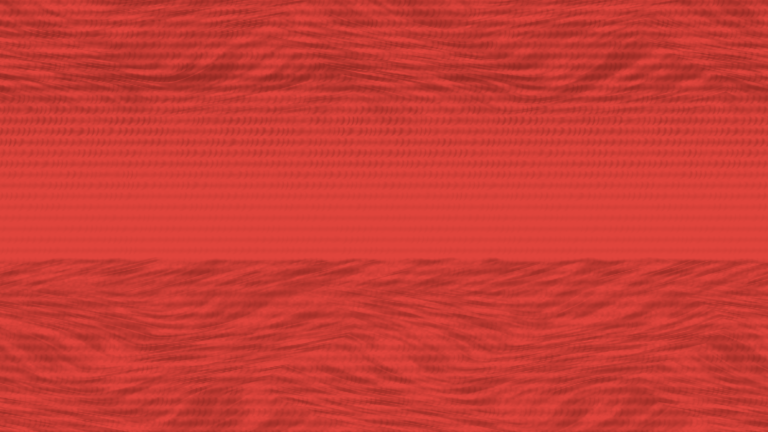
A Shadertoy shader for this texture:

```glsl
// Red woven cloth: fine horizontal rows crossed by short feathery streaks.
// Stretched value noise is folded into chevrons and parted by light threads,
// leaving a calm middle band; thin stitch marks fill the rows around it.

#define ROWS 40.0
#define STITCHES 70.0
#define STREAK_FREQ vec2(10.0, 92.0)
#define FOLD_X 1.15
#define FOLD_PERIOD 0.86
#define FOLD_SLOPE 0.27
#define CALM_TOP 0.52
#define CALM_BOTTOM 0.602
#define CLOTH vec3(0.880, 0.268, 0.236)
#define SHADE vec3(0.540, 0.150, 0.122)

const float TAU = 6.2831853;

float hash(vec2 cell) {
    uvec2 q = uvec2(ivec2(cell)) * uvec2(1597334673u, 3812015801u);
    uint n = (q.x ^ q.y) * 1597334673u;
    n = (n ^ (n >> 15)) * 2246822519u;
    return float((n ^ (n >> 13)) >> 8) / 16777216.0;
}

float noise(vec2 p) {
    vec2 cell = floor(p), f = fract(p);
    f = f * f * (3.0 - 2.0 * f);
    float low = mix(hash(cell), hash(cell + vec2(1, 0)), f.x);
    float high = mix(hash(cell + vec2(0, 1)), hash(cell + vec2(1, 1)), f.x);
    return mix(low, high, f.y);
}

float bump(float x, float center, float width) {
    float k = (x - center) / width;
    return exp(-k * k);
}

// Dark fibres along a given height offset, parted by thin light threads.
float streaks(vec2 p, float bend) {
    vec2 q = vec2(p.x, p.y + bend) * STREAK_FREQ;
    float fibre = 0.50 * noise(q);
    fibre += 0.30 * noise(q * vec2(1.9, 1.6) + 17.0);
    fibre += 0.20 * noise(q * vec2(3.6, 2.2) + 41.0);
    float thread = abs(2.0 * noise(q * vec2(0.9, 1.1) + 73.0) - 1.0);
    return smoothstep(0.24, 0.76, fibre) * (0.55 + 0.6 * smoothstep(0.0, 0.45, thread));
}

// Chevron fibres, giving way to fibres that all rise to the right.
float feathers(vec2 p) {
    float x = p.x - FOLD_X + 0.10 * sin(p.y * 23.0);
    float fold = abs(fract(x / FOLD_PERIOD + 0.5) - 0.5) * FOLD_PERIOD;
    float wander = 0.008 * noise(vec2(p.x * 6.0, p.y * 12.0));
    float chevron = streaks(p, FOLD_SLOPE * sqrt(fold * fold + 0.001) + wander);
    float rising = streaks(p + vec2(5.0, 0.0), FOLD_SLOPE * p.x + wander);
    return mix(chevron, rising, bump(p.y, 0.635, 0.05));
}

// Thin curved stitches, spaced unevenly and worn differently in each row.
float stitches(vec2 p, float row) {
    float index = floor(row), across = fract(row) - 0.5;
    float curve = 1.5 * across * across + 0.5 * across;
    float jitter = 1.1 * noise(vec2(p.x * 25.0, index * 5.0 + 2.0));
    float wave = 0.5 + 0.5 * cos(TAU * (p.x * STITCHES + curve + jitter + hash(vec2(index, 7.0))));
    float wear = noise(vec2(p.x * 30.0, index * 3.0 + 5.0));
    return wave * wave * smoothstep(0.5, 0.25, abs(across)) * (0.25 + 0.75 * wear);
}

void mainImage(out vec4 fragColor, in vec2 fragCoord) {
    vec2 p = fragCoord / iResolution.y;
    p.y = 1.0 - p.y; // depth below the top edge

    // Rows of the weave, each worn into dashes
    float row = p.y * ROWS + 0.3;
    float rowLine = 0.5 + 0.5 * cos(TAU * (row - 0.5));
    float rowTone = hash(vec2(floor(row), 23.0));
    float dash = noise(vec2(p.x * 12.0, floor(row) * 7.0 + 3.0));

    // Upper cloth fades slowly; lower cloth starts at a ragged edge
    float ragged = 0.012 * (noise(vec2(p.x * 22.0, 3.0)) - 0.5);
    float lower = smoothstep(CALM_BOTTOM - 0.004, CALM_BOTTOM + 0.006, p.y + ragged);
    float upper = 1.0 - smoothstep(0.19, 0.31, p.y);
    float fade = 1.0 - smoothstep(0.20, CALM_TOP, p.y);
    float foot = smoothstep(0.74, 0.84, p.y);

    // Denser and lighter bands
    float heavy = bump(p.y, 0.178, 0.04);
    float density = upper * (0.50 + 0.40 * heavy)
                  + lower * (0.60 + 0.12 * bump(p.y, 0.63, 0.03) - 0.06 * foot);

    // Fibres lightly gated by rows, then row lines, dashes and stitches
    float fibre = feathers(p);
    float textured = max(upper, lower);
    float shade = density * fibre * (0.66 + 0.45 * rowLine);
    shade += rowLine * rowLine * (0.10 + 0.17 * fade * (0.5 + 0.5 * rowTone) + 0.08 * heavy);
    shade += rowLine * dash * (0.05 * textured + 0.12 * foot + 0.10 * fade);
    float stitchMask = fade * 0.42 + lower * (0.14 + 0.12 * foot) + 0.05;
    shade += stitchMask * stitches(p, row) * mix(1.0, 0.4 + 0.6 * fibre, textured);
    shade += 0.06 * fade * (1.0 - upper);

    // Fine grain, then a soft limit on the darkest strands
    float grain = noise(p * vec2(170.0, 230.0)) - 0.5;
    shade += grain * (0.02 + 0.12 * max(fade, lower));
    shade = 1.0 - exp(-1.15 * max(shade, 0.0));

    fragColor = vec4(mix(CLOTH, SHADE, shade), 1.0);
}
```
